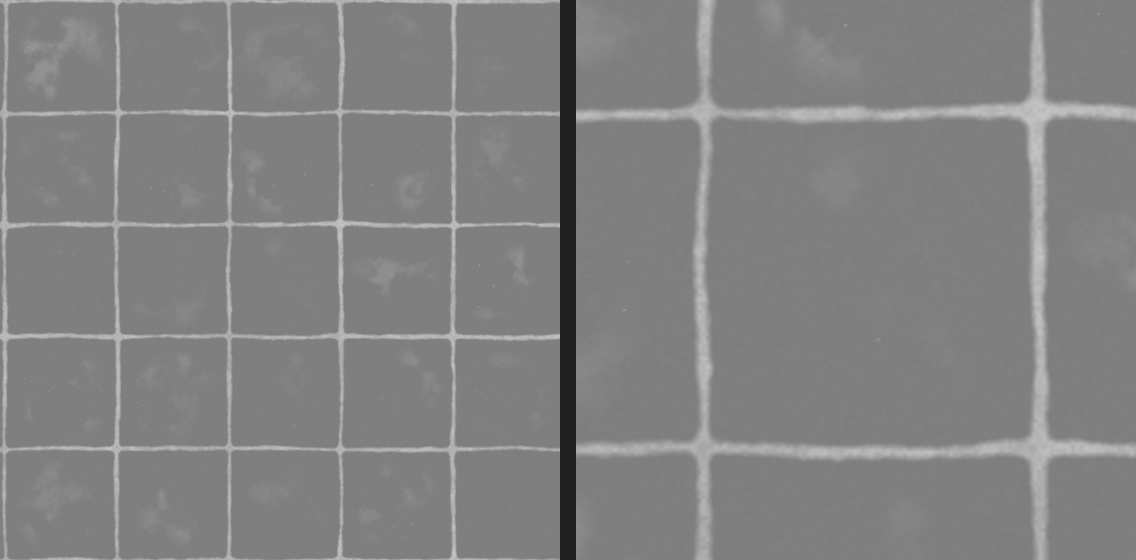
Left, the full canvas; right, a detail of the centre.
Reproduce this texture map procedurally as a WebGL 1 fragment shader.

```glsl
precision highp float;

uniform vec2 u_resolution;

const float TILES = 5.0;
const vec2 GRID_OFFSET = vec2(0.046, -0.008);
const vec3 TILE_COLOR = vec3(0.497);
const vec3 STAIN_COLOR = vec3(0.575);
const vec3 CHIP_COLOR = vec3(0.67);
const vec3 GROUT_COLOR = vec3(0.70);

float hash(vec2 p) {
  vec3 q = fract(p.xyx * vec3(0.1031, 0.1030, 0.0973));
  q += dot(q, q.yzx + 33.33);
  return fract((q.x + q.y) * q.z);
}

// Value noise with freq cells per tile, wrapping at the canvas edges
float noise(vec2 p, float freq, float seed) {
  float period = TILES * freq;
  vec2 cell = floor(p * freq);
  vec2 f = fract(p * freq);
  f = f * f * (3.0 - 2.0 * f);
  vec2 lo = mod(cell, period) + seed;
  vec2 hi = mod(cell + 1.0, period) + seed;
  float bottom = mix(hash(lo), hash(vec2(hi.x, lo.y)), f.x);
  float top = mix(hash(vec2(lo.x, hi.y)), hash(hi), f.x);
  return mix(bottom, top, f.y);
}

float fbm(vec2 p, float freq, float seed) {
  float sum = 0.0;
  float weight = 0.5;
  for (int i = 0; i < 4; i++) {
    sum += weight * noise(p, freq, seed);
    freq *= 2.0;
    seed += 17.0;
    weight *= 0.5;
  }
  return sum / 0.9375;
}

float roundedBox(vec2 p, float halfSize, float radius) {
  vec2 q = abs(p) - (halfSize - radius);
  return length(max(q, 0.0)) + min(max(q.x, q.y), 0.0) - radius;
}

// Sparse, slanted flecks: at most one in each cell
float chips(vec2 p, float freq, float density, float aa) {
  vec2 cell = floor(p * freq);
  vec2 id = mod(cell, TILES * freq);
  vec2 center = 0.35 + 0.3 * vec2(hash(id + 211.0), hash(id + 307.0));
  vec2 d = fract(p * freq) - center;
  d = vec2(d.x + 0.5 * d.y, d.y - 0.5 * d.x) * vec2(0.75, 1.4);
  float radius = mix(0.08, 0.24, hash(id + 401.0));
  float edge = aa * freq;
  float shape = 1.0 - smoothstep(radius - edge, radius + edge, length(d));
  return shape * step(1.0 - density, hash(id + 503.0));
}

// Grout coverage, uneven in width and ragged along its edges
float groutMask(vec2 p, float aa) {
  vec2 wobble = vec2(noise(p, 2.0, 11.0), noise(p, 2.0, 43.0)) - 0.5;
  vec2 ripple = vec2(noise(p, 9.0, 71.0), noise(p, 9.0, 97.0)) - 0.5;
  vec2 local = fract(p + 0.022 * wobble + 0.010 * ripple) - 0.5;
  float d = roundedBox(local, 0.4775, 0.035);
  d += 0.012 * (noise(p, 3.0, 131.0) - 0.5);
  d += 0.016 * (fbm(p, 20.0, 151.0) - 0.5);
  float soft = max(0.014, aa);
  return smoothstep(0.006 - soft, 0.006 + soft, d);
}

void main() {
  vec2 p = gl_FragCoord.xy / u_resolution * TILES - GRID_OFFSET;
  float aa = TILES / min(u_resolution.x, u_resolution.y);
  vec2 tileId = mod(floor(p), TILES);
  float wear = mix(0.35, 1.0, hash(tileId + 601.0));
  float middle = 1.0 - smoothstep(0.30, 0.48, length(fract(p) - 0.5));

  // Cloudy stains on the tile faces
  float cloud = smoothstep(0.50, 0.78, fbm(p, 5.0, 181.0));
  float patches = smoothstep(0.35, 0.70, noise(p, 3.0, 227.0));
  vec3 color = mix(TILE_COLOR, STAIN_COLOR, cloud * patches * middle * wear);

  // Small chips gathered in loose groups
  float group = smoothstep(0.40, 0.75, noise(p, 4.0, 263.0));
  float fleck = chips(p, 32.0, 0.025, aa) + 0.6 * chips(p, 47.0, 0.02, aa);
  color = mix(color, CHIP_COLOR, min(fleck, 1.0) * group * middle * wear);

  // Grout lines with mottled brightness
  float grain = noise(p, 80.0, 293.0) - 0.5;
  float mottle = fbm(p, 14.0, 331.0) - 0.5;
  float fade = noise(p, 2.0, 367.0) - 0.5;
  vec3 grout = GROUT_COLOR + 0.05 * grain + 0.10 * mottle + 0.05 * fade;
  color = mix(color, grout, groutMask(p, aa));

  color += 0.012 * grain;
  gl_FragColor = vec4(color, 1.0);
}
```
